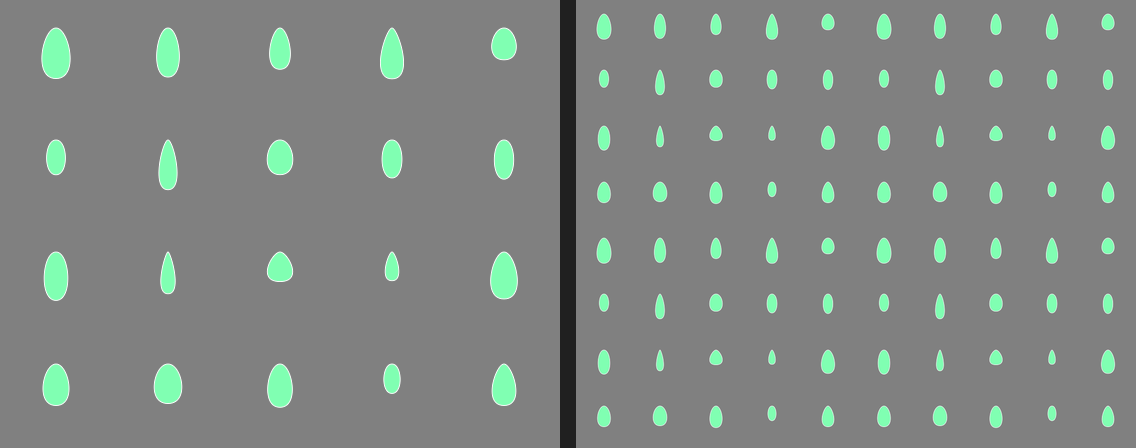
Left, the tile; right, the same tile 2 across and 2 down.
This pattern is drawn by a WebGL 1 fragment shader. Its source:

```glsl
precision highp float;
// A 5 by 4 grid of mint drops with thin white outlines on flat grey.
// Each drop is a mirrored cubic Bezier hanging from a fixed height in its cell;
// a hash of the cell varies its length, shoulder width and base width.

uniform vec2 u_resolution;

const vec2 GRID = vec2(5.0, 4.0);

vec3 hash3(vec2 cell) {
  vec3 k = vec3(dot(cell, vec2(127.1, 311.7)),
                dot(cell, vec2(269.5, 183.3)),
                dot(cell, vec2(419.2, 371.9)));
  return fract(sin(k + 1.7) * 43758.55);
}

// Right half of the outline: tip at s = 0, base at s = 1, y pointing down.
vec2 outline(float s, float shoulder, float base, float len) {
  float r = 1.0 - s;
  return vec2(3.0 * r * s * (r * shoulder + s * base),
              len * s * s * (3.0 - 2.0 * s));
}

float segmentDistance(vec2 p, vec2 a, vec2 b) {
  vec2 ab = b - a;
  return length(p - a - ab * clamp(dot(p - a, ab) / dot(ab, ab), 0.0, 1.0));
}

// Signed distance to the drop, negative inside.
float dropDistance(vec2 p, float shoulder, float base, float len) {
  p.x = abs(p.x);
  float dist = 10.0;
  float side = 1.0;
  vec2 a = vec2(0.0);
  for (int i = 1; i <= 28; i++) {
    vec2 b = outline(float(i) / 28.0, shoulder, base, len);
    dist = min(dist, segmentDistance(p, a, b));
    // The outline only descends, so one segment spans the height of p.
    if (p.y >= a.y && p.y < b.y &&
        p.x < mix(a.x, b.x, (p.y - a.y) / (b.y - a.y))) side = -1.0;
    a = b;
  }
  return side * dist;
}

void main() {
  // Cell coordinates, with rows counted from the top
  vec2 uv = gl_FragCoord.xy / u_resolution;
  vec2 grid = vec2(uv.x, 1.0 - uv.y) * GRID;
  vec2 cell = mod(floor(grid), GRID);
  vec2 local = fract(grid) - vec2(0.5, 0.25);
  float pixel = GRID.x / u_resolution.x;

  // Drop proportions
  vec3 rnd = hash3(cell);
  float shoulder = mix(0.02, 0.13, rnd.x);
  float base = mix(0.10, 0.23, rnd.y);
  float len = mix(0.25, 0.48, rnd.z);
  float d = dropDistance(local, shoulder, base, len);

  // Fill, then outline
  float fill = clamp(0.5 - d / pixel, 0.0, 1.0);
  float stroke = clamp(0.5 - (abs(d) - 0.004) / pixel, 0.0, 1.0);
  vec3 color = mix(vec3(0.5), vec3(0.5, 1.0, 0.7), fill);
  color = mix(color, vec3(1.0), stroke);
  gl_FragColor = vec4(color, 1.0);
}
```
